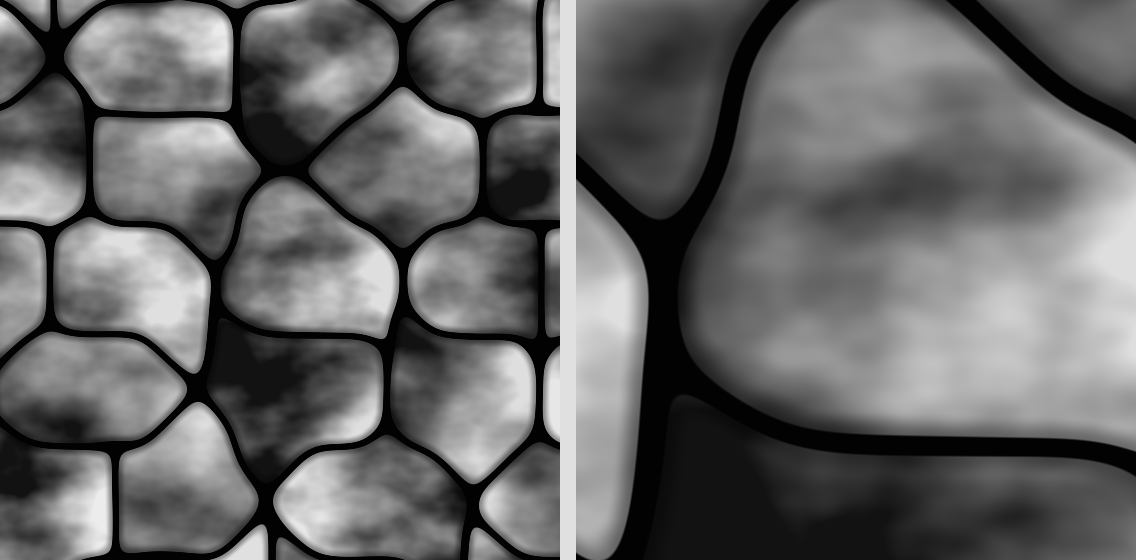
Left, the full canvas; right, a detail of the centre.
Write a Shadertoy shader that draws this texture.

```glsl
// Draws a coursed stone wall: rounded angular blocks with cloudy grey faces and thin black joints.

const vec2 BLOCK_SIZE = vec2(0.285, 0.2);
const vec2 JITTER = vec2(0.72, 0.06);
const float SQUARENESS = 5.5;
const float JOINT_HALF_WIDTH = 0.0058;
const float CORNER_ROUNDING = 0.0095;
const vec3 JOINT_COLOR = vec3(0.008);
const float TAU = 6.2831853;

vec2 hash2(vec2 p) {
    vec3 q = fract(p.xyx * vec3(0.1031, 0.1030, 0.0973));
    q += dot(q, q.yzx + 33.33);
    return fract((q.xx + q.yz) * q.zy);
}

vec2 unitVector(float turn) {
    return vec2(cos(TAU * turn), sin(TAU * turn));
}

float cornerSlope(vec2 corner, vec2 offset) {
    return dot(unitVector(hash2(corner).x), offset);
}

float gradientNoise(vec2 p) {
    vec2 i = floor(p), f = fract(p);
    vec2 u = f * f * f * (f * (f * 6.0 - 15.0) + 10.0);
    vec2 e = vec2(1.0, 0.0);
    float low = mix(cornerSlope(i, f), cornerSlope(i + e, f - e), u.x);
    float high = mix(cornerSlope(i + e.yx, f - e.yx), cornerSlope(i + 1.0, f - 1.0), u.x);
    return mix(low, high, u.y);
}

float clouds(vec2 p, int octaves) {
    float sum = 0.0, amplitude = 1.0;
    for (int i = 0; i < octaves; i++) {
        sum += amplitude * gradientNoise(p);
        p = p * 2.03 + 17.3;
        amplitude *= 0.42;
    }
    return sum;
}

// Block centre: level courses, each shifted and jittered sideways
vec2 blockCentre(vec2 cell) {
    vec2 jitter = (hash2(cell + 41.0) - 0.5) * JITTER;
    float shift = hash2(vec2(cell.y + 13.0, 5.0)).x;
    return (cell + 0.5 + jitter + vec2(shift, 0.0)) * BLOCK_SIZE;
}

// Near-square norm: gradient in xy, length in z
vec3 squareNorm(vec2 d, float power) {
    vec2 a = abs(d) + 1e-5;
    float m = max(a.x, a.y);
    vec2 s = pow(a / m, vec2(power));
    float len = m * pow(s.x + s.y, 1.0 / power);
    return vec3(sign(d) * pow(a / len, vec2(power - 1.0)), len);
}

// Rounded distance to the joint; also returns the owning cell
float jointDistance(vec2 p, float rounding, out vec2 owner) {
    vec2 base = floor(p / BLOCK_SIZE);
    vec3 nearest = vec3(0.0, 0.0, 1e3);
    owner = base;
    for (int y = -2; y <= 2; y++)
    for (int x = -3; x <= 2; x++) {
        vec2 cell = base + vec2(x, y);
        vec3 n = squareNorm(p - blockCentre(cell), SQUARENESS);
        if (n.z < nearest.z) { nearest = n; owner = cell; }
    }
    float sum = 0.0;
    for (int y = -2; y <= 2; y++)
    for (int x = -3; x <= 2; x++) {
        vec2 cell = base + vec2(x, y);
        if (cell == owner) continue;
        vec3 n = squareNorm(p - blockCentre(cell), SQUARENESS);
        float d = (n.z - nearest.z) / max(length(n.xy - nearest.xy), 0.2);
        sum += exp(-d / rounding);
    }
    return -rounding * log(max(sum, 1e-9));
}

// Cloudy face with its own tilt, mottling and brightness for each block
float stoneTone(vec2 p, vec2 cell) {
    vec2 seed = hash2(cell + 7.0);
    vec2 tilt = unitVector(seed.x) * vec2(2.3, 1.7);
    float mottling = mix(0.45, 0.75, seed.y);
    float tone = 0.49 + (hash2(cell + 71.0).x - 0.5) * 0.26;
    tone += dot(p - blockCentre(cell), tilt);
    tone += mottling * clouds(p * vec2(5.5, 8.0) + seed * 53.0, 4);
    float ceiling = 0.87 + 0.06 * seed.x;
    return clamp(tone, 0.07, ceiling);
}

void mainImage(out vec4 fragColor, in vec2 fragCoord) {
    vec2 p = fragCoord / iResolution.y;

    // Slightly uneven block outlines
    vec2 wobble = vec2(gradientNoise(p * 9.0), gradientNoise(p * 9.0 + 31.0));
    vec2 cell;
    float d = jointDistance(p + 0.003 * wobble, CORNER_ROUNDING, cell);

    // Face shading, darker rim and joints
    float rim = mix(0.6, 1.0, smoothstep(JOINT_HALF_WIDTH, 0.02, d));
    vec3 stone = vec3(stoneTone(p, cell) * rim);
    float softness = max(0.0008, 0.5 / iResolution.y);
    float face = smoothstep(-softness, softness, d - JOINT_HALF_WIDTH);
    fragColor = vec4(mix(JOINT_COLOR, stone, face), 1.0);
}
```
